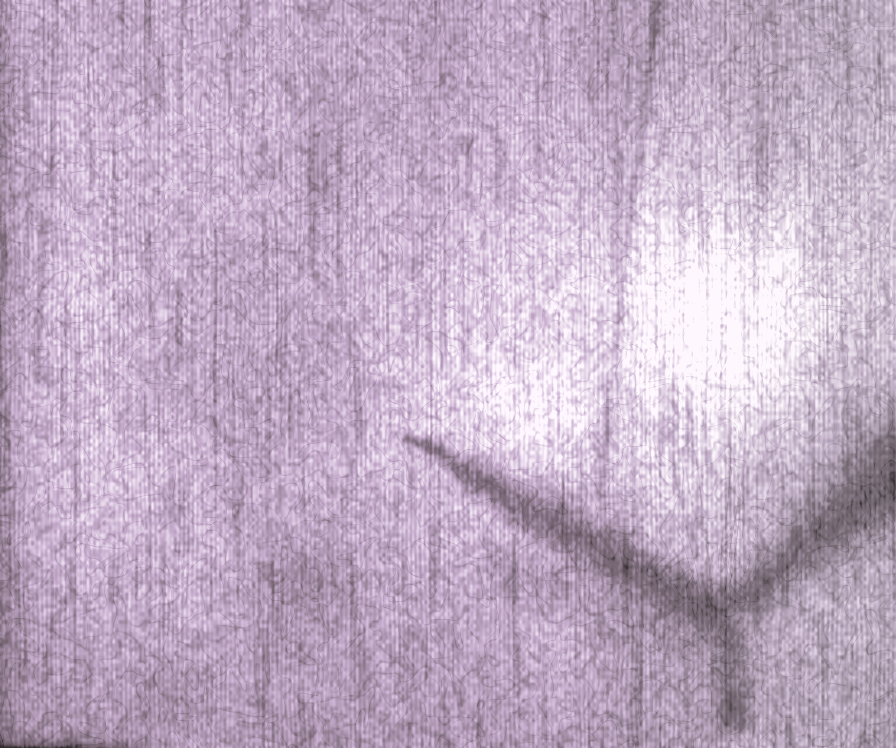
A Shadertoy shader for this texture:

```glsl
// Backlit lilac crepe paper: broad soft lights, a dark Y-shaped fold and a faint crease.
// Gaussian pools and tapered strokes set the tone; ribs, warped ridged noise and
// grain add the fibres, and a colour ramp turns the tone into lilac.

float hash(vec2 p) {
    return fract(sin(dot(p, vec2(127.1, 311.7))) * 43758.545);
}

float noise(vec2 p) {
    vec2 cell = floor(p), f = fract(p);
    f = f * f * (3.0 - 2.0 * f);
    float low = mix(hash(cell), hash(cell + vec2(1, 0)), f.x);
    float high = mix(hash(cell + vec2(0, 1)), hash(cell + vec2(1, 1)), f.x);
    return mix(low, high, f.y);
}

float fbm(vec2 p) {
    float sum = 0.0, weight = 0.5;
    for (int i = 0; i < 4; i++) {
        sum += weight * noise(p);
        p = mat2(1.6, 1.2, -1.2, 1.6) * p + 7.3;
        weight *= 0.5;
    }
    return sum / 0.9375;
}

// Soft elliptical pool, 1 at its centre.
float pool(vec2 p, vec2 centre, vec2 radius) {
    vec2 q = (p - centre) / radius;
    return exp(-dot(q, q));
}

// Soft stroke from a to b whose half-width runs from wa to wb.
float stroke(vec2 p, vec2 a, vec2 b, float wa, float wb) {
    vec2 ab = b - a;
    float t = clamp(dot(p - a, ab) / dot(ab, ab), 0.0, 1.0);
    float d = length(p - a - ab * t) / mix(wa, wb, t);
    return exp(-d * d);
}

// Thin curled threads along the middle level of a warped noise.
float threads(vec2 p, vec2 scale, float thickness) {
    vec2 warp = vec2(noise(p * 38.0), noise(p * 38.0 + 19.0)) - 0.5;
    float level = noise(p * scale + warp * 2.2);
    return 1.0 - smoothstep(0.0, thickness, abs(level - 0.5));
}

float broadLight(vec2 p) {
    float tone = 0.735 + 0.15 * (fbm(p * vec2(7.0, 5.0)) - 0.5);
    tone += 0.06 * (noise(vec2(p.x * 16.0, p.y * 1.5)) - 0.5);
    tone += 0.13 * pool(p, vec2(0.75, 0.55), vec2(0.27, 0.25));
    tone += 0.09 * pool(p, vec2(0.72, 0.46), vec2(0.07, 0.06));
    tone += 0.22 * pool(p, vec2(0.985, 0.55), vec2(0.085, 0.15));
    tone += 0.07 * pool(p, vec2(0.94, 0.62), vec2(0.17, 0.19));
    tone += 0.07 * pool(p, vec2(0.13, 0.36), vec2(0.10, 0.12));
    tone += 0.05 * pool(p, vec2(0.08, 0.58), vec2(0.10, 0.16));
    tone -= 0.07 * pool(p, vec2(0.33, 0.54), vec2(0.11, 0.22));
    tone -= 0.10 * pool(p, vec2(0.42, 0.23), vec2(0.07, 0.07));
    tone -= 0.08 * pool(p, vec2(0.23, 0.08), vec2(0.04, 0.06));
    tone -= 0.06 * smoothstep(0.75, 1.0, p.y) * smoothstep(0.3, 0.9, p.x);
    return tone - 0.05 * smoothstep(0.3, 0.0, p.y);
}

float foldShade(vec2 p) {
    vec2 tip = vec2(0.545, 0.415), bend = vec2(0.69, 0.325);
    vec2 hub = vec2(0.955, 0.182), foot = vec2(0.982, 0.045);
    vec2 rightEnd = vec2(1.22, 0.375);
    float left = max(stroke(p, tip, bend, 0.007, 0.026), stroke(p, bend, hub, 0.026, 0.032));
    float right = stroke(p, hub + vec2(0.015, 0.0), rightEnd, 0.024, 0.055);
    float stem = stroke(p, hub + vec2(0.015, 0.0), foot, 0.027, 0.027);
    float shade = 0.30 * max(left, max(0.85 * right, 0.8 * stem));
    shade += 0.12 * stroke(p, vec2(0.68, 0.24), vec2(0.90, 0.16), 0.035, 0.05);
    shade += 0.08 * stroke(p, vec2(0.62, 0.39), vec2(0.82, 0.29), 0.015, 0.045);
    shade += 0.09 * stroke(p, vec2(1.09, 0.30), vec2(1.22, 0.43), 0.04, 0.07);
    return shade + 0.10 * pool(p, foot, vec2(0.012, 0.016));
}

float creaseShade(vec2 p) {
    vec2 top = vec2(0.88, 1.0), middle = vec2(0.841, 0.70), low = vec2(0.801, 0.34);
    float line = max(stroke(p, top, middle, 0.007, 0.006), stroke(p, middle, low, 0.006, 0.008));
    float shade = line * (0.07 + 0.11 * noise(vec2(3.0, p.y * 14.0)));
    return shade + 0.10 * stroke(p, vec2(0.48, 0.491), vec2(0.55, 0.478), 0.005, 0.004);
}

// Ribs, curled threads, long fibres and grain, with a mean near zero.
float paperGrain(vec2 p, float resolution) {
    float ribRate = 160.0;
    float visible = 1.0 - smoothstep(0.35, 0.8, ribRate / resolution);
    float wave = p.x * ribRate + 0.7 * noise(p * vec2(25.0, 14.0));
    float rib = cos(6.2832 * wave) * (0.3 + noise(p * vec2(70.0, 12.0)));
    float curl = threads(p, vec2(85.0, 55.0), 0.13) + 0.7 * threads(p + 4.0, vec2(48.0, 30.0), 0.07);
    float fibre = smoothstep(0.64, 0.92, noise(p * vec2(170.0, 9.0)));
    float speck = noise(p * vec2(230.0, 190.0)) - 0.5;
    return 0.045 * visible * rib - 0.085 * (curl - 0.5) - 0.10 * (fibre - 0.15) + 0.19 * speck;
}

// Wrinkles fanning upward from the hub of the fold.
float fanWrinkles(vec2 p) {
    vec2 q = p - vec2(0.96, 0.14);
    float line = noise(vec2(atan(q.x, q.y + 0.02) * 22.0, length(q) * 9.0));
    float ridge = 1.0 - smoothstep(0.0, 0.10, abs(line - 0.5));
    return ridge * pool(p, vec2(0.965, 0.30), vec2(0.10, 0.15));
}

vec3 lilac(float tone, float greyness) {
    vec3 colour = mix(vec3(0.20, 0.17, 0.18), vec3(0.48, 0.41, 0.47), smoothstep(0.15, 0.48, tone));
    colour = mix(colour, vec3(0.78, 0.68, 0.81), clamp((tone - 0.48) / 0.30, 0.0, 1.0));
    colour = mix(colour, vec3(1.0, 0.97, 1.0), clamp((tone - 0.78) / 0.22, 0.0, 1.0));
    return mix(colour, vec3(dot(colour, vec3(0.3, 0.5, 0.2))), greyness);
}

void mainImage(out vec4 fragColor, in vec2 fragCoord) {
    vec2 p = fragCoord / iResolution.y;
    float ragged = 0.012 * (noise(p * vec2(60.0, 25.0)) - 0.5);
    float tone = broadLight(p) - foldShade(p + ragged) - creaseShade(p);
    tone += paperGrain(p, iResolution.y) - 0.10 * fanWrinkles(p);
    // Dim left border and lower left corner
    tone -= 0.17 * exp(-p.x / 0.018);
    tone -= 0.40 * exp(-p.y / 0.008) * smoothstep(0.24, 0.08, p.x);
    float greyness = 0.35 * smoothstep(0.65, 1.2, p.x);
    fragColor = vec4(lilac(tone, greyness), 1.0);
}
```
